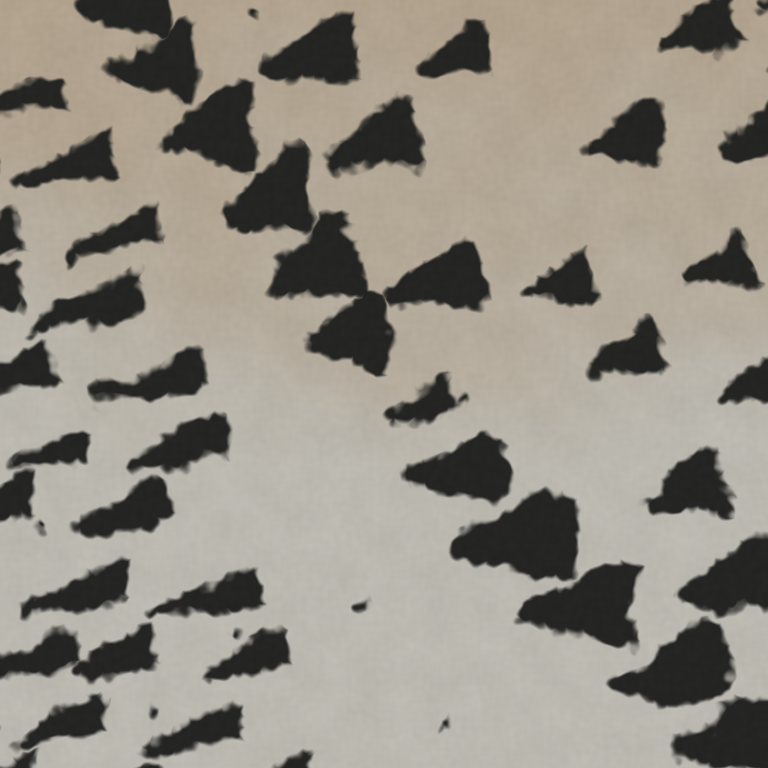
A Shadertoy shader for this pattern:

```glsl
// Ragged dark wedge-shaped flecks in rows and a diagonal chain on mottled warm-grey paper.
#define INK vec3(0.142, 0.146, 0.137)
#define PAPER_COOL vec3(0.732, 0.722, 0.690)
#define PAPER_WARM vec3(0.692, 0.635, 0.555)
#define EDGE_SOFTNESS 0.0050
#define ROUGHNESS 0.020
#define TILT 0.33
#define ROW_CELL vec2(0.165, 0.092)
#define WEDGE_CELL vec2(0.165, 0.145)
#define SPECK_CELL vec2(0.13)
#define CHAIN_LINKS 12

vec2 hash2(vec2 p) {
    vec3 q = fract(p.xyx * vec3(0.1031, 0.1030, 0.0973));
    q += dot(q, q.yzx + 33.33);
    return fract((q.xx + q.yz) * q.zy);
}

// Gradient noise, roughly -0.7 to 0.7
float cornerSlope(vec2 cell, vec2 offset) {
    float angle = 6.2832 * hash2(cell + 71.0).x;
    return dot(vec2(cos(angle), sin(angle)), offset);
}

float noise(vec2 p) {
    vec2 i = floor(p), f = p - i;
    vec2 u = f * f * f * (f * (f * 6.0 - 15.0) + 10.0);
    vec2 e = vec2(1.0, 0.0);
    return mix(mix(cornerSlope(i, f), cornerSlope(i + e, f - e), u.x),
               mix(cornerSlope(i + e.yx, f - e.yx), cornerSlope(i + e.xx, f - e.xx), u.x), u.y);
}

// Wavy plus creased displacement that tears the outlines
vec2 ragged(vec2 p) {
    vec2 wave = vec2(noise(p * 17.0), noise(p * 17.0 + 37.0));
    vec2 crease = abs(vec2(noise(p * 38.0 + 11.0), noise(p * 38.0 + 53.0))) - 0.2;
    vec2 nick = vec2(noise(p * 85.0 + 5.0), noise(p * 85.0 + 29.0));
    return p + ROUGHNESS * (wave + 0.75 * crease + 0.18 * nick);
}

// Tapered capsule: narrow tip at the left, blunt cut end at the right
float fleck(vec2 p, float halfLength, float radius, float tilt) {
    float c = cos(tilt), s = sin(tilt);
    p = vec2(c * p.x + s * p.y, c * p.y - s * p.x);
    float along = clamp(0.5 + 0.5 * p.x / halfLength, 0.0, 1.0);
    float body = length(p - vec2((2.0 * along - 1.0) * halfLength, 0.0)) - radius * mix(0.28, 1.0, along);
    float cut = dot(p - vec2(halfLength, 0.0), vec2(0.985, -0.17)) - 0.4 * radius;
    return max(body, cut);
}

// Curve the chain follows from upper left to lower right
float spineX(float y) {
    float drop = 0.96 - y;
    return 0.19 + drop * (0.555 + 0.295 * drop);
}

float chain(vec2 p) {
    float d = 1.0;
    for (int i = 0; i < CHAIN_LINKS; i++) {
        vec2 h = hash2(vec2(float(i), 8.0));
        float y = 1.0 - 0.088 * float(i);
        float pinch = smoothstep(0.03, 0.10, abs(y - 0.46));
        float low = smoothstep(0.45, 0.32, y);
        vec2 centre = vec2(spineX(y) + 0.05 * (h.x - 0.5), y);
        float radius = mix(0.022, 0.050 + 0.012 * h.y, pinch);
        d = min(d, fleck(p - centre, 0.040 + 0.018 * low, radius, TILT * (0.4 + h.x)));
    }
    return d;
}

// Long flecks in staggered rows, left of the chain
float rowFleck(vec2 p, vec2 id) {
    vec2 h = hash2(id + 19.0);
    vec2 centre = (id + 0.5 + vec2(0.5 * mod(id.y, 2.0), 0.0) + (h - 0.5) * vec2(0.35, 0.25)) * ROW_CELL;
    float limit = min(0.25 + 0.16 * smoothstep(0.3, 0.0, centre.y), spineX(centre.y) - 0.12);
    if (centre.x > limit) return 1.0;
    return fleck(p - centre, 0.048 + 0.020 * h.x, 0.023 + 0.010 * h.y, TILT * (0.7 + 0.6 * h.y));
}

// Short wedges right of the chain, smaller and sparser with distance
float wedgeFleck(vec2 p, vec2 id) {
    vec2 h = hash2(id + 43.0);
    vec2 centre = (id + 0.5 + vec2(0.35 * mod(id.y, 2.0), 0.0) + (h - 0.5) * 0.35) * WEDGE_CELL;
    float away = centre.x - spineX(centre.y);
    if (away < 0.14 || hash2(id + 91.0).x < 0.30 * smoothstep(0.2, 0.4, away)) return 1.0;
    float size = mix(1.45, 1.0, smoothstep(0.15, 0.36, away)) * (0.9 + 0.2 * h.y);
    return fleck(p - centre, 0.036 * size, 0.034 * size, TILT * (0.8 + 0.4 * h.x));
}

float speck(vec2 p, vec2 id) {
    vec2 h = hash2(id + 67.0);
    if (h.x < 0.90) return 1.0;
    return length(p - (id + 0.3 + 0.4 * h.y) * SPECK_CELL) - 0.006;
}

float inkDistance(vec2 p) {
    float d = chain(p);
    for (int j = -1; j <= 1; j++)
    for (int i = -2; i <= 1; i++) {
        vec2 n = vec2(float(i), float(j));
        d = min(d, rowFleck(p, floor(p / ROW_CELL) + n));
        d = min(d, wedgeFleck(p, floor(p / WEDGE_CELL) + n));
        d = min(d, speck(p, floor(p / SPECK_CELL) + n));
    }
    return d;
}

void mainImage(out vec4 fragColor, in vec2 fragCoord) {
    vec2 uv = fragCoord / iResolution.y;

    // Paper: warm at the top, cool below, with stains and fine weave
    float stain = 0.22 * noise(uv * 2.6 + 3.0) + 0.10 * noise(uv * 9.0);
    vec3 colour = mix(PAPER_COOL, PAPER_WARM, smoothstep(0.34, 0.98, uv.y + stain));
    float weave = noise(uv * vec2(70.0, 130.0)) + noise(uv * vec2(140.0, 60.0) + 9.0);
    colour += 0.012 * weave + 0.02 * noise(uv * 22.0);

    // Ink with soft edges
    float soft = max(EDGE_SOFTNESS, 0.75 / iResolution.y);
    float ink = 1.0 - smoothstep(-soft, soft, inkDistance(ragged(uv)));
    colour = mix(colour, INK + 0.008 * weave, ink);
    fragColor = vec4(colour, 1.0);
}
```
